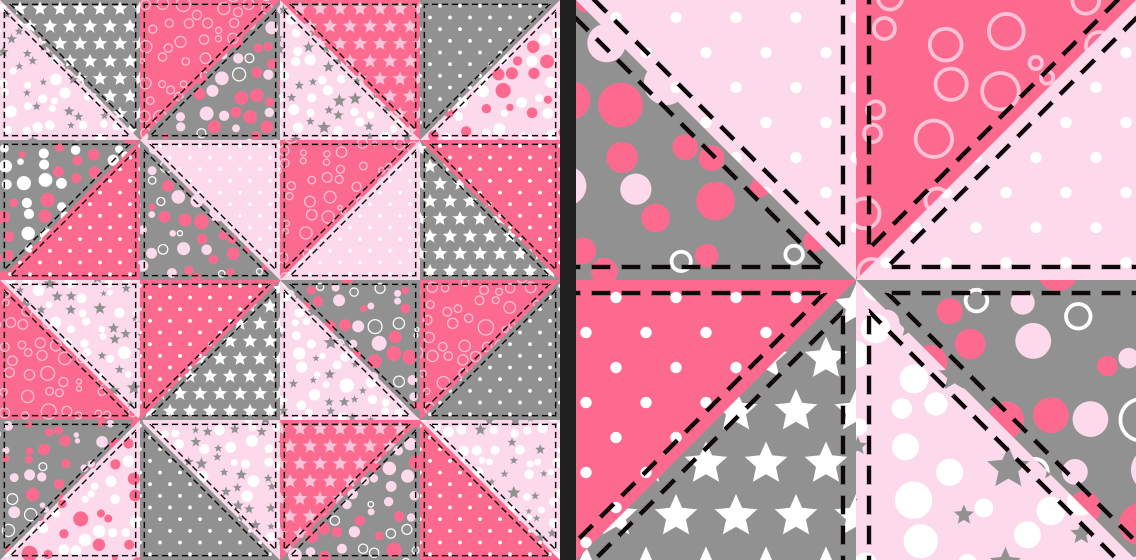
Left, the full canvas; right, a detail of the centre.
Reproduce this pattern procedurally as a Shadertoy shader.

```glsl
#define CELLS 4.0
#define INSET 0.031
#define THREAD 0.0052
#define DASHES 14.0
#define SCATTER 8.0
#define PINK vec3(0.99, 0.42, 0.56)
#define LIGHT vec3(0.99, 0.85, 0.92)
#define GRAY vec3(0.57)
#define WHITE vec3(1.0)
#define BLACK vec3(0.06, 0.03, 0.04)

const float PI = 3.14159;

// Fabric kinds: 0 light stars and dots, 1 gray stars, 2 pink rings, 3 gray dots and rings,
// 4 pink stars, 5 gray polka, 6 light dots, 7 gray dots, 8 pink polka, 9 light polka.
// Each list runs row by row from the top.
const int UPPER[16] = int[16](1, 2, 4, 5,  7, 9, 2, 8,  0, 8, 3, 2,  3, 0, 4, 0);
const int LOWER[16] = int[16](0, 3, 0, 6,  8, 3, 9, 1,  2, 1, 0, 5,  6, 5, 3, 8);

float hash(vec2 p) {
    return fract(sin(dot(p, vec2(127.1, 311.7))) * 43758.5453);
}

float fill(float d, float pixel) {
    return clamp(0.5 - d / pixel, 0.0, 1.0);
}

// Five-pointed star with one tip up
float star(vec2 p, float r) {
    float a = abs(mod(atan(p.x, p.y) + PI / 5.0, PI * 0.4) - PI / 5.0);
    vec2 q = length(p) * vec2(cos(a), sin(a)) - vec2(r, 0.0);
    return dot(q, vec2(sin(0.42), cos(0.42)));
}

// Offset from the centre of the nearest spot in a staggered grid
vec2 lattice(vec2 q, vec2 count) {
    vec2 p = q * count;
    p.x += 0.5 * mod(floor(p.y), 2.0);
    return (fract(p) - 0.5) / count;
}

vec2 seed(vec2 id) {
    return id + 0.5 + 0.75 * (vec2(hash(id), hash(id + 71.3)) - 0.5);
}

// Nearest scattered motif: offset, radius that avoids its neighbours, random pick
vec4 motif(vec2 p) {
    vec2 id = floor(p);
    float nearest = 9.0;
    for (int k = 0; k < 9; k++) {
        vec2 other = floor(p) + vec2(k % 3 - 1, k / 3 - 1);
        float d = distance(p, seed(other));
        if (d < nearest) { nearest = d; id = other; }
    }
    vec2 centre = seed(id);
    float room = 9.0;
    for (int k = 0; k < 9; k++) {
        if (k == 4) continue;
        room = min(room, distance(centre, seed(id + vec2(k % 3 - 1, k / 3 - 1))));
    }
    float radius = min(0.45 * room, mix(0.22, 0.5, hash(id + 5.7)));
    return vec4(p - centre, radius, hash(id + 33.1));
}

vec3 scattered(int kind, vec3 base, vec2 q, float pixel) {
    float scale = kind == 0 ? SCATTER * 1.15 : SCATTER;
    vec4 m = motif(q * scale + float(kind) * 17.0);
    float d = length(m.xy) - m.z;
    float ring = abs(d + 0.04) - 0.036;
    vec3 ink = WHITE;
    if (kind == 0 && m.w < 0.42) {
        ink = GRAY;
        d = star(m.xy, m.z * 1.1);
    } else if (kind == 2) {
        ink = mix(PINK, LIGHT, 0.8);
        d = ring;
    } else if (kind == 3) {
        ink = m.w < 0.42 ? PINK : m.w < 0.8 ? LIGHT : WHITE;
        if (m.w >= 0.8) d = ring;
    } else if (kind >= 6 && m.w < 0.5) {
        ink = PINK;
    }
    return mix(base, ink, fill(d, pixel * scale));
}

vec3 fabric(int kind, vec2 q, float pixel) {
    vec3 base = GRAY;
    if (kind == 2 || kind == 4 || kind == 8) base = PINK;
    if (kind == 0 || kind == 6 || kind == 9) base = LIGHT;

    if (kind == 1 || kind == 4) {
        vec3 ink = kind == 1 ? WHITE : mix(PINK, LIGHT, 0.8);
        float d = star(lattice(q, vec2(7.0, 8.0)), 0.053);
        return mix(base, ink, fill(d, pixel));
    }
    if (kind == 5 || kind >= 8) {
        float d = length(lattice(q, vec2(7.0, 12.0))) - 0.0135;
        return mix(base, WHITE, fill(d, pixel));
    }
    return scattered(kind, base, q, pixel);
}

void mainImage(out vec4 fragColor, in vec2 fragCoord) {
    vec2 q = fragCoord / iResolution.xy * CELLS;
    float pixel = CELLS / iResolution.y;
    ivec2 cell = ivec2(floor(q));
    int row = 3 - cell.y;

    // Alternate the diagonal, then fold both halves onto the lower triangle
    vec2 g = fract(q);
    if ((row + cell.x) % 2 == 0) g.x = 1.0 - g.x;
    float across = (g.x - g.y) * sqrt(0.5);
    int index = row * 4 + cell.x;
    vec3 upper = fabric(UPPER[index], q, pixel);
    vec3 lower = fabric(LOWER[index], q, pixel);
    vec3 color = mix(upper, lower, fill(-across, pixel));
    if (g.y > g.x) g = g.yx;

    // Dashed thread inside each triangle
    float slant = abs(across);
    float edge = min(slant, min(g.y, 1.0 - g.x));
    float along = edge == slant ? (g.x + g.y) * sqrt(0.5) : edge == g.y ? g.x : g.y;
    float dash = (abs(fract(along * DASHES) - 0.5) - 0.31) / DASHES;
    float thread = max(abs(edge - INSET) - THREAD, dash);
    fragColor = vec4(mix(color, BLACK, fill(thread, pixel)), 1.0);
}
```
